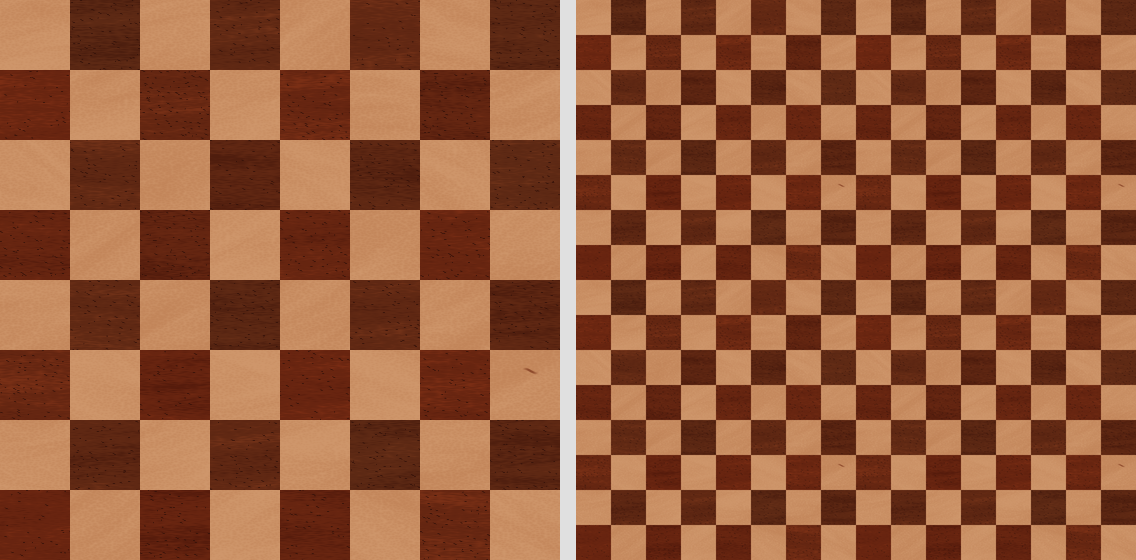
Left, the tile; right, the same tile 2 across and 2 down.
This pattern is drawn by a WebGL 1 fragment shader. Its source:

```glsl
precision highp float;
uniform vec2 u_resolution;

#define TILES 8.0
#define LIGHT_PALE vec3(0.81, 0.59, 0.42)
#define LIGHT_WARM vec3(0.76, 0.52, 0.35)
#define DARK_RED vec3(0.47, 0.19, 0.09)
#define DARK_MID vec3(0.39, 0.15, 0.07)
#define DARK_DEEP vec3(0.32, 0.11, 0.05)
#define PORE_COLOR vec3(0.19, 0.06, 0.03)
#define PORE_GRID vec2(9.0, 15.0)
#define PORE_CHANCE 0.45
#define KNOT_POS vec2(7.58, 2.70)

vec2 hash22(vec2 p) {
  vec3 q = fract(vec3(p.xyx) * vec3(0.1031, 0.1030, 0.0973));
  q += dot(q, q.yzx + 33.33);
  return fract((q.xx + q.yz) * q.zy);
}

// Warped, rotated octaves of sine, roughly -1 to 1
float layeredSines(vec2 p, vec2 seed) {
  float sum = 0.0;
  float amp = 0.5;
  p += seed;
  for (int i = 0; i < 5; i++) {
    p += 0.6 * sin(p.yx * 1.3 + seed);
    sum += amp * sin(p.x) * cos(p.y * 0.9 + seed.x);
    p = mat2(0.8, 0.6, -0.6, 0.8) * p * 1.75 + seed.yx;
    amp *= 0.7;
  }
  return sum;
}

// Distance to the nearest scattered point
float cellular(vec2 p, vec2 seed) {
  vec2 cell = floor(p);
  float nearest = 2.0;
  for (int j = -1; j <= 1; j++) {
    for (int i = -1; i <= 1; i++) {
      vec2 id = cell + vec2(float(i), float(j));
      nearest = min(nearest, length(id + hash22(id + seed) - p));
    }
  }
  return nearest;
}

// Short, slightly tilted dashes of random length
float pores(vec2 p, vec2 seed, float chance) {
  vec2 cell = floor(p);
  float mark = 0.0;
  for (int j = -1; j <= 1; j++) {
    for (int i = -1; i <= 1; i++) {
      vec2 id = cell + vec2(float(i), float(j));
      vec2 trait = hash22(id + seed + 211.0);
      vec2 d = p - id - hash22(id + seed);
      d.y += d.x * (trait.y - 0.3) * 1.2;
      float dash = length(d / vec2(mix(0.10, 0.34, trait.y), 0.17));
      mark = max(mark, step(trait.x, chance) * (1.0 - smoothstep(0.3, 1.1, dash)));
    }
  }
  return mark;
}

vec3 darkWood(vec2 p, vec2 tile, vec2 seed, vec2 trait) {
  float brown = mix(mod(tile.y, 2.0), trait.y, 0.4);
  float bands = layeredSines(p * vec2(0.9, 9.0), seed);
  float fibre = cellular(p * vec2(7.0, 42.0), seed + 31.0) - 0.45;
  float tone = 0.48 + 0.28 * bands + 0.4 * fibre + 0.35 * (trait.x - 0.5);
  vec3 color = mix(DARK_DEEP, DARK_MID, smoothstep(0.0, 0.5, tone));
  color = mix(color, DARK_RED, smoothstep(0.5, 1.0, tone));
  color *= mix(vec3(1.05, 0.95, 0.88), vec3(0.93, 1.07, 1.12), brown);
  float chance = PORE_CHANCE * mix(0.6, 1.2, trait.y);
  return mix(color, PORE_COLOR, 0.75 * pores(p * PORE_GRID, seed, chance));
}

vec3 lightWood(vec2 p, vec2 tile, vec2 seed, vec2 trait) {
  // Broad figure follows a different slope in each tile
  vec2 q = vec2(p.x, p.y + p.x * (trait.x - 0.5) * 1.2);
  float figure = layeredSines(q * vec2(1.1, 4.0), seed);
  float fleck = cellular(p * vec2(20.0, 34.0), seed + 57.0) - 0.45;
  float tone = 0.55 + 0.35 * figure + 0.55 * fleck + 0.4 * (trait.y - 0.5);
  vec3 color = mix(LIGHT_WARM, LIGHT_PALE, smoothstep(-0.1, 1.1, tone));
  // One small knot on the whole board
  vec2 k = tile + p - KNOT_POS;
  k.y += 0.03 * sin(k.x * 18.0);
  float knot = 1.0 - smoothstep(0.2, 1.0, length(k / vec2(0.13, 0.03)));
  return mix(color, DARK_RED, 0.7 * knot);
}

void main() {
  vec2 board = gl_FragCoord.xy / u_resolution * TILES;
  vec2 tile = mod(floor(board), TILES);
  vec2 p = fract(board);
  vec2 trait = hash22(tile + 5.0);
  vec2 seed = floor(hash22(tile + 19.0) * 97.0);

  // Checker sign per axis, fading to zero within half a pixel of an edge
  vec2 halfPixel = 0.5 * TILES / u_resolution;
  vec2 inside = clamp((0.5 - abs(p - 0.5)) / halfPixel, 0.0, 1.0);
  vec2 parity = (1.0 - 2.0 * mod(tile, 2.0)) * inside;
  float darkMask = 0.5 + 0.5 * parity.x * parity.y;

  vec3 color = mix(lightWood(p, tile, seed, trait), darkWood(p, tile, seed, trait), darkMask);
  gl_FragColor = vec4(color, 1.0);
}
```
